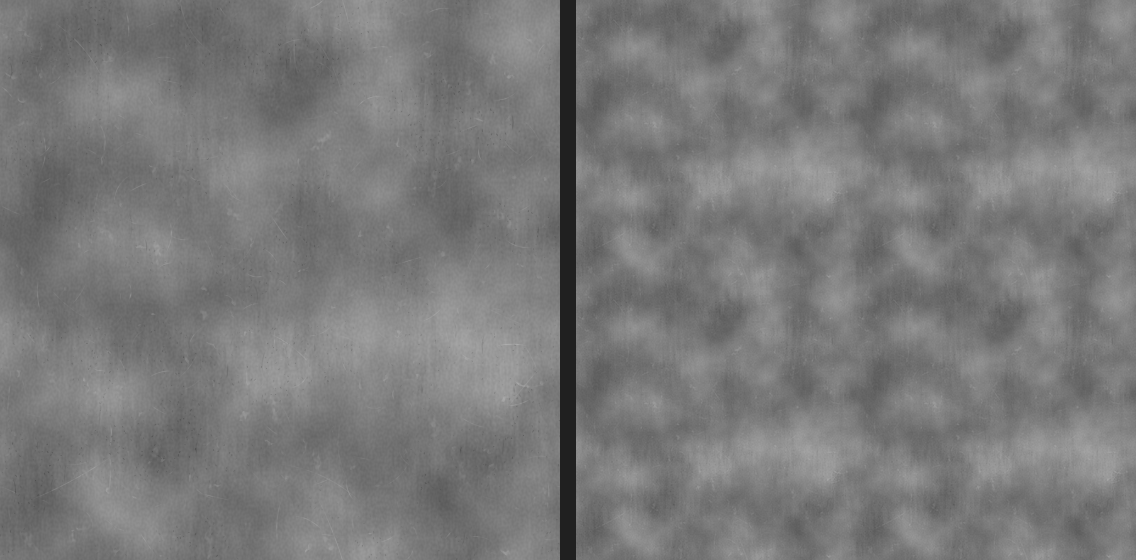
Left: one tile. Right: repeated 2 by 2.
Give the GLSL for this texture, as a WebGL 1 fragment shader.

```glsl
precision highp float;
// Worn grey metal or plaster: soft cloudy tone, faint vertical streaks and grain,
// pale scratches, scuffs and runs, and small dark pits and tears.
// Wrapped gradient noise gives the tone; wrapped cell grids scatter the marks.
uniform vec2 u_resolution;

#define BASE_GREY 0.481
#define CLOUD_CONTRAST 0.204
#define CLOUD_CELLS 4.0
#define STREAK_CONTRAST 0.032
#define GRAIN_CONTRAST 0.034
#define SCRATCH_LIGHT 0.075
#define SCUFF_LIGHT 0.075
#define RUN_LIGHT 0.105
#define PIT_DARK 0.085
#define TEAR_DARK 0.085
#define CURL 0.7

const float PI = 3.14159;

float hash(vec2 p) {
  return fract(sin(dot(p, vec2(127.1, 311.7))) * 43758.5453);
}

vec2 wrapCell(vec2 cell, vec2 period) {
  return floor(mod(cell + 0.5, period));
}

float cornerSlope(vec2 cell, vec2 offset, vec2 period, float seed) {
  float angle = 2.0 * PI * hash(wrapCell(cell, period) + seed);
  return dot(vec2(cos(angle), sin(angle)), offset);
}

// Gradient noise around zero that repeats over the canvas.
float noise(vec2 uv, vec2 period, float seed) {
  vec2 p = uv * period;
  vec2 cell = floor(p);
  vec2 f = p - cell;
  vec2 s = f * f * f * (f * (f * 6.0 - 15.0) + 10.0);
  vec2 e = vec2(1.0, 0.0);
  float low = mix(cornerSlope(cell, f, period, seed),
                  cornerSlope(cell + e.xy, f - e.xy, period, seed), s.x);
  float high = mix(cornerSlope(cell + e.yx, f - e.yx, period, seed),
                   cornerSlope(cell + e.xx, f - e.xx, period, seed), s.x);
  return mix(low, high, s.y);
}

float clouds(vec2 uv) {
  float sum = 0.0;
  float weight = 1.0;
  float cells = CLOUD_CELLS;
  for (int octave = 0; octave < 5; octave++) {
    sum += weight * noise(uv, vec2(cells), 3.7 + cells);
    weight *= 0.47;
    cells *= 2.0;
  }
  return sum;
}

// Tapered, bent strokes, one per cell; size is half length and half width,
// spread is the range of angles around the vertical.
float marks(vec2 uv, float cells, float seed, vec2 size, float spread, float density) {
  float edge = max(0.7 / u_resolution.y, 0.5 * size.y);
  vec2 grid = uv * cells;
  float cover = 0.0;
  for (int j = -1; j <= 1; j++) {
    for (int i = -1; i <= 1; i++) {
      vec2 cell = floor(grid) + vec2(float(i), float(j));
      vec2 key = wrapCell(cell, vec2(cells)) + seed;
      vec2 centre = cell + vec2(hash(key), hash(key + 17.3));
      float angle = 0.5 * PI + spread * (hash(key + 31.7) - 0.5);
      vec2 axis = vec2(cos(angle), sin(angle));
      vec2 d = (grid - centre) / cells;
      vec2 q = vec2(dot(d, axis), dot(d, vec2(-axis.y, axis.x)));
      float reach = size.x * mix(0.3, 1.0, hash(key + 47.1));
      float along = q.x / reach;
      q.y += CURL * reach * (hash(key + 59.9) - 0.5) * along * along;
      float taper = 1.0 - smoothstep(0.3, 1.0, abs(along));
      float halfWidth = size.y * (0.3 + 0.7 * taper);
      float stroke = 1.0 - smoothstep(max(halfWidth - edge, 0.0), halfWidth + edge, abs(q.y));
      float chance = hash(key + 71.9);
      float strength = step(chance, density) * mix(0.2, 1.0, hash(key + 83.3));
      cover = max(cover, stroke * taper * strength);
    }
  }
  return cover;
}

void main() {
  vec2 uv = gl_FragCoord.xy / u_resolution;

  // Cloudy tone, vertical streaks and grain.
  float wear = noise(uv, vec2(7.0), 11.3);
  float patchy = smoothstep(-0.25, 0.3, wear);
  float grey = BASE_GREY + CLOUD_CONTRAST * clouds(uv);
  float streak = noise(uv, vec2(83.0, 9.0), 23.1) + 0.7 * noise(uv, vec2(190.0, 31.0), 29.4);
  grey += STREAK_CONTRAST * streak * (0.3 + 0.7 * patchy);
  grey += GRAIN_CONTRAST * noise(uv, vec2(230.0, 170.0), 37.9);

  // Pale marks, with ragged scuffs broken up by noise.
  float rough = noise(uv, vec2(75.0), 41.7);
  float fibres = noise(uv, vec2(160.0, 110.0), 47.7);
  vec2 ragged = uv + 0.011 * vec2(noise(uv, vec2(44.0), 43.3) + 0.5 * fibres, rough);
  float broken = smoothstep(-0.35, 0.25, rough + 0.3 * wear);
  float scratches = max(marks(uv, 5.0, 53.2, vec2(0.11, 0.0006), 2.6, 0.65),
                        marks(uv, 17.0, 61.8, vec2(0.034, 0.0006), 5.0, 0.6));
  float scuffs = max(marks(ragged, 9.0, 67.4, vec2(0.04, 0.0055), 1.8, 0.45),
                     marks(ragged, 26.0, 73.6, vec2(0.016, 0.0024), 4.0, 0.4));
  float runs = marks(uv, 9.0, 79.1, vec2(0.055, 0.001), 0.18, 0.25);
  float torn = smoothstep(-0.45, 0.35, fibres + 0.6 * rough);
  grey += SCRATCH_LIGHT * scratches * (0.25 + 0.75 * broken);
  grey += SCUFF_LIGHT * scuffs * torn;
  grey += RUN_LIGHT * runs * broken;

  // Dark pits and short vertical tears, gathered in patches.
  float pits = marks(uv, 110.0, 89.5, vec2(0.0036, 0.0007), 2.0, 0.34);
  float tears = marks(uv, 21.0, 97.2, vec2(0.028, 0.0008), 0.2, 0.34);
  grey -= (PIT_DARK * pits + TEAR_DARK * tears * broken) * patchy;

  gl_FragColor = vec4(vec3(grey), 1.0);
}
```
